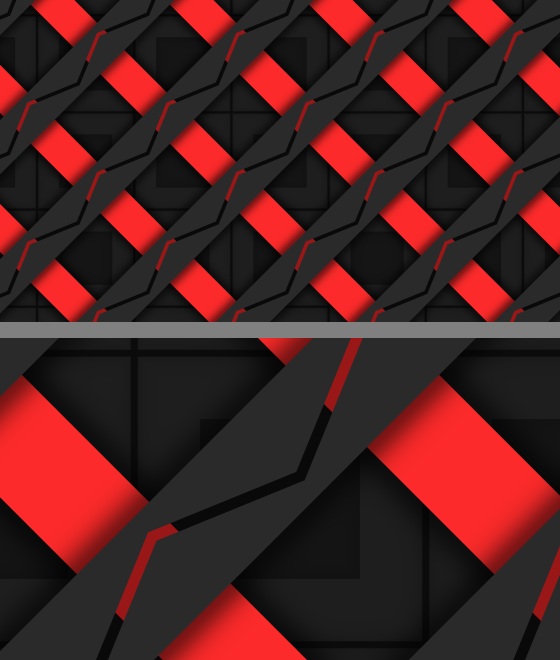
Top: the whole. Bottom: its middle third, enlarged.
This pattern is drawn by a Shadertoy shader. Its source:

```glsl
// Diagonal charcoal straps with zigzag slots over red bars and dark square tiles
#define REPEAT 0.432       // lattice period, in canvas heights
#define STRAP_HALF 0.195   // half widths are in lattice periods
#define BAR_HALF 0.173
#define SLOT_HALF 0.0185
#define SLOT_SWING 0.105
#define SLOT_SHIFT 0.098
#define TILE 0.6985        // tile size, in lattice periods
#define SHADOW_REACH 0.07
#define STRAP_COLOR vec3(0.163)
#define BAR_COLOR vec3(0.99, 0.165, 0.165)
#define SLOT_RED vec3(0.60, 0.09, 0.09)
#define SLOT_BLACK vec3(0.035)

// Smooth coverage of a signed distance
float cover(float dist, float blur) {
    return clamp(0.5 - dist / blur, 0.0, 1.0);
}

// Repeat a coordinate into -0.5 .. 0.5
float wrap(float x) {
    return fract(x + 0.5) - 0.5;
}

// Soft darkening that fades away from an edge
float shadow(float dist, float strength) {
    float k = max(dist, 0.0) / SHADOW_REACH;
    return 1.0 - strength * exp(-k * k);
}

// Tiles with dark seams and a sunken square in each centre
vec3 tileFloor(vec2 p, float pixel) {
    vec2 cell = abs(fract(p / TILE + 0.5) - 0.5);
    float blur = pixel / TILE;
    float reach = max(cell.x, cell.y);
    float square = reach - 0.274;
    float seam = 0.488 - reach;
    float tone = 0.118 * (1.0 - 0.15 * exp(-max(seam, 0.0) * 30.0));
    float sunken = 0.082 - 0.014 * exp(min(square, 0.0) * 20.0);
    tone = mix(tone, sunken, cover(square, blur));
    tone = mix(tone, 0.045, cover(-reach + 0.488, blur));
    return vec3(tone);
}

void mainImage(out vec4 fragColor, in vec2 fragCoord) {
    vec2 p = (fragCoord - 0.5 * iResolution.xy) / (iResolution.y * REPEAT);
    float pixel = 1.0 / (iResolution.y * REPEAT);
    float blur = 1.4142 * pixel;

    // Diagonal axes, centred on the nearest strap and bar
    float across = wrap(p.x - p.y + 0.111);
    float along = wrap(p.x + p.y + 0.494);
    float strapDist = abs(across) - STRAP_HALF;
    float barDist = abs(along) - BAR_HALF;
    float barMask = cover(barDist, blur);

    // Floor and bars, shaded by what lies above them
    vec3 color = tileFloor(p, pixel) * shadow(barDist, 0.55);
    color = mix(color, BAR_COLOR, barMask);
    color *= shadow(strapDist, 0.52);

    // Straps with a zigzag slot that reveals the bars
    float zigzag = SLOT_SWING * (4.0 * abs(wrap(along - SLOT_SHIFT)) - 1.0);
    float slope = 4.0 * SLOT_SWING;
    float slotDist = abs(across - zigzag) / sqrt(1.0 + slope * slope) - SLOT_HALF;
    vec3 slot = mix(SLOT_BLACK, SLOT_RED, barMask);
    vec3 strap = mix(STRAP_COLOR, slot, cover(slotDist, blur));
    color = mix(color, strap, cover(strapDist, blur));

    fragColor = vec4(color, 1.0);
}
```
